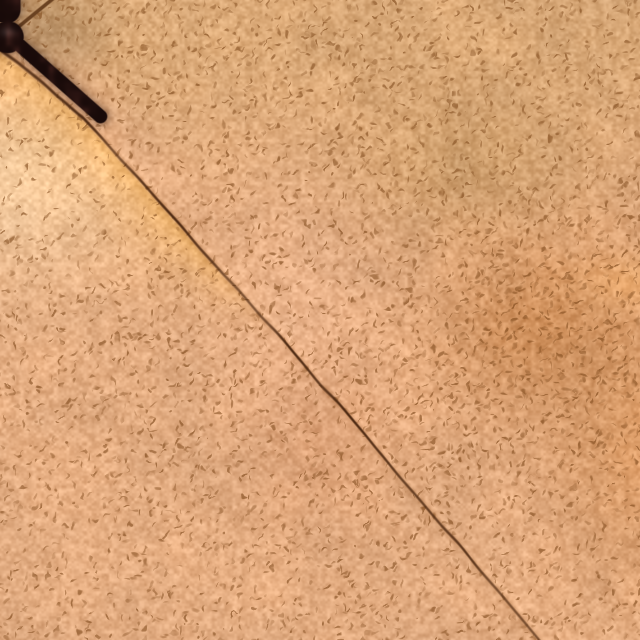
A Shadertoy shader for this texture:

```glsl
// Speckled tan stone crossed by a diagonal crack, with a dark metal foot at the upper left.

const vec3 STONE = vec3(0.895, 0.680, 0.510);
const vec3 FLECK = vec3(0.50, 0.29, 0.11);
const vec3 CRACK = vec3(0.30, 0.16, 0.07);
const vec3 METAL = vec3(0.095, 0.040, 0.035);
const vec3 ROD = vec3(0.42, 0.26, 0.13);
const float FLECK_CELLS = 92.0;
const float GRAIN_SCALE = 150.0;
const float CRACK_HALF_WIDTH = 0.0017;
const vec2 BEND = vec2(0.130, 0.818);   // where the crack changes slope
const float CRACK_SPAN = 0.714;         // from the bend to the lower edge

float hash(vec2 p) {
    return fract(sin(dot(p, vec2(127.1, 311.7))) * 43758.5453);
}

float noise(vec2 p) {
    vec2 i = floor(p), f = fract(p);
    f = f * f * (3.0 - 2.0 * f);
    return mix(mix(hash(i), hash(i + vec2(1, 0)), f.x),
               mix(hash(i + vec2(0, 1)), hash(i + vec2(1, 1)), f.x), f.y);
}

float fbm(vec2 p) {
    float sum = 0.0, gain = 0.5;
    for (int i = 0; i < 4; i++) {
        sum += gain * noise(p);
        p = mat2(1.6, 1.2, -1.2, 1.6) * p + 7.3;
        gain *= 0.5;
    }
    return sum;
}

float capsule(vec2 p, vec2 a, vec2 b, float r) {
    vec2 pa = p - a, ba = b - a;
    return length(pa - ba * clamp(dot(pa, ba) / dot(ba, ba), 0.0, 1.0)) - r;
}

// Soft elliptical patch, 1 at its centre
float patchAt(vec2 p, vec2 centre, vec2 size) {
    vec2 q = (p - centre) / size;
    return exp(-dot(q, q));
}

// Approximate signed distance to the crack, positive on the upper right
float crackSide(vec2 p) {
    float dx = p.x - BEND.x;
    float t = clamp(dx / CRACK_SPAN, 0.0, 1.0);
    float height = BEND.y - dx * (dx < 0.0 ? 0.81 : 1.1457);
    height += 0.007 * sin(3.14159 * t) + 0.005 * (noise(vec2(p.x * 32.0, 4.0)) - 0.5);
    return (p.y - height) * 0.66;
}

// Scattered elongated flecks with random angle, length and strength
float flecks(vec2 p, float density) {
    vec2 q = p * FLECK_CELLS + 0.7 * vec2(noise(p * 140.0), noise(p * 140.0 + 31.0));
    vec2 cell = floor(q);
    float cover = 0.0;
    for (int y = -1; y <= 1; y++)
    for (int x = -1; x <= 1; x++) {
        vec2 id = cell + vec2(x, y);
        vec2 d = q - id - vec2(hash(id), hash(id + 17.3));
        float angle = 0.85 + 2.2 * (hash(id + 5.1) - 0.5);
        float c = cos(angle), s = sin(angle);
        d = vec2(c * d.x + s * d.y, c * d.y - s * d.x);
        d /= vec2(0.30 + 0.34 * hash(id + 9.7), 0.17 + 0.12 * hash(id + 2.9));
        float strength = step(hash(id + 41.0), density) * (0.3 + 0.6 * hash(id + 63.0));
        cover = max(cover, strength * (1.0 - smoothstep(0.35, 1.25, length(d))));
    }
    return cover;
}

// Broad colour changes across the stone
vec3 stoneTone(vec2 p, float side) {
    vec3 c = STONE;
    c = mix(c, vec3(0.85, 0.665, 0.465), 0.8 * smoothstep(0.60, 0.95, p.y) * smoothstep(0.0, 0.1, side));
    c = mix(c, vec3(0.76, 0.59, 0.38), 0.55 * patchAt(p, vec2(0.73, 0.74), vec2(0.20, 0.12)));
    c = mix(c, vec3(0.77, 0.52, 0.31), 0.75 * patchAt(p, vec2(0.84, 0.49), vec2(0.15, 0.13)));
    c = mix(c, vec3(0.84, 0.58, 0.36), 0.65 * patchAt(p, vec2(1.0, 0.32), vec2(0.13, 0.22)));
    c = mix(c, vec3(0.95, 0.69, 0.44), 0.70 * patchAt(p, vec2(1.0, 0.56), vec2(0.09, 0.04)));
    c = mix(c, vec3(0.92, 0.71, 0.56), 0.60 * patchAt(p, vec2(0.47, 0.50), vec2(0.12, 0.20)));
    c = mix(c, vec3(0.84, 0.59, 0.42), 0.45 * patchAt(p, vec2(0.50, 0.31), vec2(0.11, 0.13)));
    // Light falling below the crack
    float below = 1.0 - smoothstep(-0.006, 0.002, side);
    c = mix(c, vec3(0.98, 0.83, 0.66), 0.85 * below * patchAt(p, vec2(0.02, 0.73), vec2(0.20, 0.16)));
    float glow = exp(side * 20.0) * smoothstep(0.46, 0.64, p.y);
    c = mix(c, vec3(0.95, 0.71, 0.40), 0.85 * below * glow);
    // Dull shade beside the foot
    float shade = patchAt(p, vec2(0.07, 0.95), vec2(0.085, 0.07)) * smoothstep(-0.01, 0.03, side);
    return mix(c, vec3(0.67, 0.53, 0.37), 0.65 * shade);
}

void mainImage(out vec4 fragColor, in vec2 fragCoord) {
    vec2 p = fragCoord / iResolution.xy;
    float edge = 1.0 / iResolution.y;
    float side = crackSide(p);

    // Mottled stone, grain and flecks
    vec3 col = stoneTone(p, side);
    col *= 1.0 + 0.12 * (fbm(p * 14.0) - 0.47);
    float grain = noise(p * GRAIN_SCALE) + 0.6 * noise(p * GRAIN_SCALE * 1.7 + 11.0) - 0.8;
    col += grain * vec3(0.105, 0.115, 0.12);
    float lit = patchAt(p, vec2(0.06, 0.76), vec2(0.20, 0.15));
    float density = 0.42 + 0.45 * (fbm(p * 9.0 + 3.0) - 0.47) - 0.20 * lit;
    density += 0.25 * patchAt(p, vec2(0.82, 0.48), vec2(0.20, 0.18));
    col = mix(col, FLECK, 0.72 * flecks(p, density));

    // Crack with a pale upper lip and a soft shadow
    float wear = 0.55 + 0.45 * noise(vec2(p.x * 22.0, 8.0));
    col += 0.06 * exp(-pow((side - 0.007) / 0.004, 2.0));
    col = mix(col, FLECK, 0.35 * exp(-abs(side) / 0.004));
    float line = 1.0 - smoothstep(-edge, edge * 1.2, abs(side) - CRACK_HALF_WIDTH);
    col = mix(col, CRACK, line * wear);

    // Thin rod and dark foot
    float rod = capsule(p, vec2(0.030, 0.959), vec2(0.084, 1.003), 0.0028);
    col = mix(col, ROD, 1.0 - smoothstep(-edge, edge, rod));
    float leg = capsule(p, vec2(0.030, 0.930), vec2(0.157, 0.818), 0.0105);
    float joint = length(p - vec2(0.012, 0.942)) - 0.025;
    float post = capsule(p, vec2(0.010, 0.985), vec2(0.010, 1.03), 0.022);
    float foot = min(leg, min(joint, post));
    col = mix(col, METAL, 0.35 * exp(-max(foot, 0.0) / 0.006));
    vec3 metal = METAL + 0.10 * patchAt(p, vec2(0.012, 0.950), vec2(0.012, 0.008));
    metal += vec3(0.13, 0.07, 0.06) * pow(noise(p * 75.0), 3.0);
    col = mix(col, metal, 1.0 - smoothstep(-edge, edge, foot));

    fragColor = vec4(clamp(col, 0.0, 1.0), 1.0);
}
```
